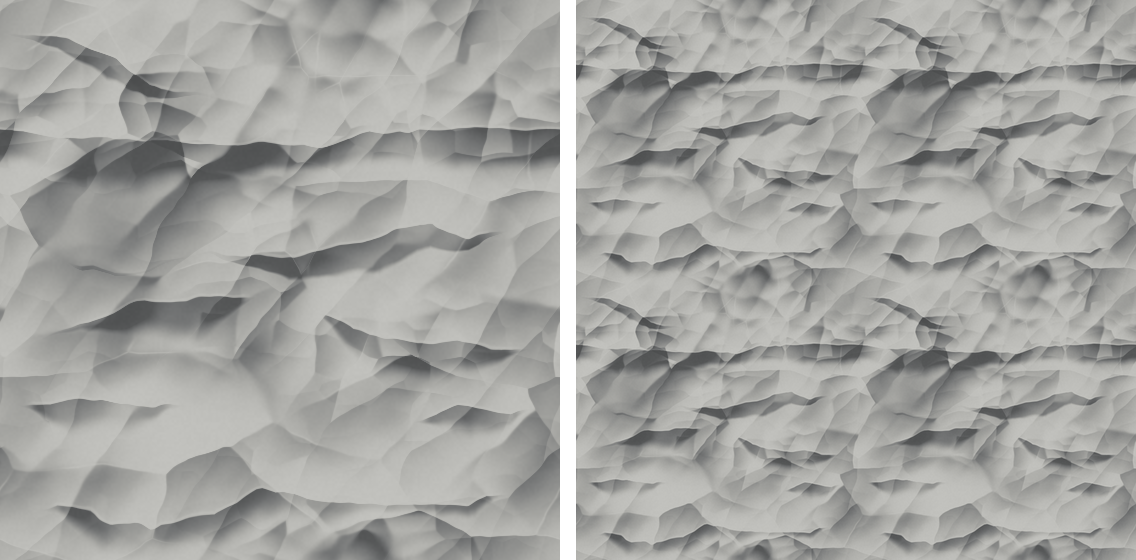
Left, the tile; right, the same tile 2 across and 2 down.
This texture is drawn by a three.js fragment shader. Its source:

```glsl
// Seamless crumpled grey paper: tilted facets, pale creases and long shaded folds.
varying vec2 vUv;

vec2 hash2(vec2 p) {
  vec3 q = fract(p.xyx * vec3(0.1031, 0.1030, 0.0973));
  q += dot(q, q.yzx + 33.33);
  return fract((q.xx + q.yz) * q.zy);
}

// Smooth value noise that repeats n times across the canvas.
float noise(vec2 uv, vec2 n, float seed) {
  vec2 p = uv * n, i = floor(p), f = fract(p);
  f = f * f * (3.0 - 2.0 * f);
  float a = hash2(mod(i, n) + seed).x;
  float b = hash2(mod(i + vec2(1.0, 0.0), n) + seed).x;
  float c = hash2(mod(i + vec2(0.0, 1.0), n) + seed).x;
  float d = hash2(mod(i + 1.0, n) + seed).x;
  return mix(mix(a, b, f.x), mix(c, d, f.x), f.y);
}

// Wrapping angular polyline with n corners, from 0 to 1.
float polyline(float x, float n, float seed) {
  x *= n;
  float i = floor(x);
  float a = hash2(vec2(mod(i, n), seed)).x;
  float b = hash2(vec2(mod(i + 1.0, n), seed)).x;
  return mix(a, b, fract(x));
}

// Facets as blended cells: x is the shade, y the distance to the nearest crease.
vec2 facets(vec2 uv, vec2 n, float seed, float sharpness) {
  vec2 p = uv * n, base = floor(p);
  float k = sharpness / n.x;
  float nearest = 8.0, second = 8.0, total = 0.0, weight = 0.0;
  for (float y = -1.0; y <= 1.0; y++) {
    for (float x = -1.0; x <= 1.0; x++) {
      vec2 cell = base + vec2(x, y);
      vec2 id = mod(cell, n) + seed;
      vec2 q = p - cell - 0.05 - 0.9 * hash2(id);
      vec2 r = hash2(id + 57.0);
      float angle = -1.57 + (r.x - 0.5) * 3.4;
      float shade = 2.0 * dot(q, vec2(cos(angle), sin(angle))) + 1.6 * (r.y - 0.5);
      float d = dot(q, q);
      // Rescale the running sums whenever a nearer cell appears.
      float rescale = exp(-k * max(nearest - d, 0.0));
      second = min(second, max(nearest, d));
      nearest = min(nearest, d);
      float w = exp(-k * (d - nearest));
      total = total * rescale + shade * w;
      weight = weight * rescale + w;
    }
  }
  return vec2(total / weight, (second - nearest) / (2.0 * n.x));
}

// Long folds: a crisp upper lip with a wedge of shadow below it.
float folds(vec2 uv) {
  float light = 0.0;
  for (float i = 0.0; i < 6.0; i++) {
    vec2 r = hash2(vec2(i + 3.0, 91.0));
    float height = (i + 0.25 + 0.5 * r.x) / 6.0
      + 0.13 * (polyline(uv.x, 4.0, i + 11.0) - 0.5)
      + 0.035 * (polyline(uv.x, 11.0, i + 23.0) - 0.5)
      + 0.010 * (polyline(uv.x, 27.0, i + 37.0) - 0.5);
    float below = fract(height - uv.y + 0.5) - 0.5;
    float open = smoothstep(0.35, 0.9, polyline(uv.x, 6.0, i + 53.0));
    float depth = 0.085 * open + 0.001;
    float lip = smoothstep(-0.0015, 0.0015, below);
    float shadow = lip * (1.0 - smoothstep(depth * mix(0.1, 0.85, r.y), depth, below));
    float strength = smoothstep(0.0, 0.25, open);
    light -= 1.7 * shadow * strength;
    light += 0.45 * strength * (1.0 - lip) * exp(min(below, 0.0) / 0.05);
    light += 0.35 * strength * exp(-pow((below + 0.003) / 0.0022, 2.0));
  }
  return light;
}

void main() {
  // Bend the sheet so that the creases are not straight.
  vec2 uv = vUv;
  uv += 0.050 * (vec2(noise(vUv, vec2(5.0), 5.0), noise(vUv, vec2(5.0), 17.0)) - 0.5);
  uv += 0.014 * (vec2(noise(vUv, vec2(17.0), 29.0), noise(vUv, vec2(17.0), 41.0)) - 0.5);
  uv += 0.004 * (vec2(noise(vUv, vec2(48.0), 7.0), noise(vUv, vec2(48.0), 13.0)) - 0.5);

  // Creases vary from soft bends to hard edges; small ones gather in patches.
  float hardness = mix(90.0, 600.0, smoothstep(0.25, 0.65, noise(vUv, vec2(7.0), 71.0)));
  float crumple = smoothstep(0.3, 0.7, noise(vUv, vec2(4.0, 5.0), 83.0));
  vec2 sheared = vec2(uv.x, uv.y - uv.x);
  vec2 large = facets(uv, vec2(4.0, 6.0), 2.0, hardness);
  vec2 middle = facets(sheared, vec2(7.0, 9.0), 31.0, hardness);
  vec2 small = facets(uv, vec2(12.0, 19.0), 67.0, hardness);

  float light = 0.2 + 0.85 * large.x + mix(0.4, 0.7, crumple) * middle.x;
  light += mix(0.1, 0.55, crumple) * small.x + folds(uv);
  light += 1.1 * (noise(uv, vec2(5.0, 8.0), 19.0) - 0.5);
  light += 0.5 * (noise(sheared, vec2(13.0, 21.0), 43.0) - 0.5);

  // Thin pale rims along some of the creases.
  float worn = smoothstep(0.45, 0.75, noise(vUv, vec2(11.0), 97.0));
  light += 0.5 * worn * exp(-pow(large.y / 0.0022, 2.0));
  light += 0.4 * worn * crumple * exp(-pow(middle.y / 0.0018, 2.0));

  // Soft shoulder keeps the lit paper flat and the shadows deep.
  float tone = 0.755 - 0.082 * log(1.0 + exp(2.0 * (0.47 - light)));
  tone = max(tone, 0.34 + 0.12 * (tone - 0.34));
  tone += 0.012 * (noise(vUv, vec2(230.0), 3.0) - 0.5);
  vec3 tint = mix(vec3(-0.004, 0.002, 0.004), vec3(0.004, 0.004, -0.012), smoothstep(0.4, 0.7, tone));
  gl_FragColor = vec4(tone + tint, 1.0);
}
```
